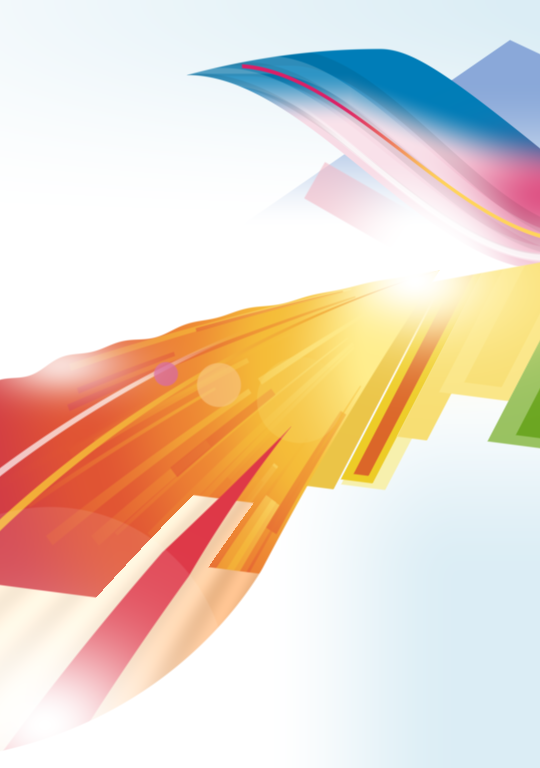
Write a Shadertoy shader that draws this background.

```glsl
const float HEIGHT = 7.68; // canvas height in scene units, y down
const float SOFT = .013; // edge softness
const vec2 FLARE = vec2(4.15, 2.8);
const vec2 FAN = vec2(4.4, 2.7);
const vec3 WHITE = vec3(1);
const vec3 YELLOW = vec3(.97, .87, .45);

float hash(float n) { return fract(sin(n * 91.7) * 4375.5); }
float past(float x, float e) { return smoothstep(e - SOFT, e + SOFT, x); }
float band(float x, float lo, float hi, float s) {
  return smoothstep(lo - s, lo + s, x) * (1. - smoothstep(hi - s, hi + s, x));
}
float glow(vec2 p, vec2 center, vec2 radius) {
  vec2 q = (p - center) / radius;
  return exp(-dot(q, q));
}
// Falling S-shaped curve
float sweep(float x, float y, float drop, float x0, float x1) {
  return y + drop * smoothstep(x0, x1, x);
}
// Warm ramp from pale yellow to crimson
vec3 fire(float heat) {
  vec3 c = mix(vec3(1, .93, .55), vec3(.96, .74, .22), smoothstep(.7, 2., heat));
  c = mix(c, vec3(.93, .52, .2), smoothstep(1.9, 3., heat));
  c = mix(c, vec3(.88, .33, .2), smoothstep(2.8, 4., heat));
  return mix(c, vec3(.82, .23, .27), smoothstep(4., 5.2, heat));
}
vec3 backdrop(vec2 p) {
  float top = (1. - smoothstep(0., 2.3, p.y)) * (.35 + .13 * p.x);
  float low = smoothstep(2.6, 4.6, p.x) * smoothstep(3.5, 5.8, p.y);
  return mix(WHITE, vec3(.86, .93, .96), min(top + low, 1.));
}

vec3 blueWing(vec3 col, vec2 p) {
  // Lilac peak
  float side = p.x - 5.1;
  float peak = past(p.y, .4 + max(-.69 * side, .47 * side));
  col = mix(col, vec3(.54, .66, .85), peak * (1. - smoothstep(.8, 2.3, p.y)));
  // Body between crest and belly
  float e = p.x - 3.8;
  float crest = .49 + (e < 0. ? .07 * e * e : .85 * (sqrt(e * e + .26) - .51));
  float belly = sweep(p.x, .75, 1.95, 1.87, 5.47);
  float depth = p.y - .35 * max(p.x - 3.5, 0.);
  vec3 tint = mix(vec3(0, .49, .72), vec3(.97, .86, .9), smoothstep(.72, 1.25, depth));
  tint = mix(tint, vec3(.86, .27, .48), .9 * glow(p, vec2(5.45, 1.95), vec2(.75, .5)));
  // Nested ribbons
  for (float k = 0.; k < 5.; k++) {
    float y = sweep(p.x, .5 + .06 * k, 1.8, 2.9 - .22 * k, 5.9 - .1 * k);
    vec3 shade = mod(k, 2.) < 1. ? tint * .87 : mix(tint, WHITE, .3);
    tint = mix(tint, shade, .6 * band(p.y, y, y + .05 + .13 * hash(k + 2.), SOFT));
  }
  tint = mix(tint, WHITE, 1. - smoothstep(.45, 1.3, length(p - FLARE)));
  col = mix(col, tint, band(p.y, crest, belly, SOFT) * past(p.x, 1.87));
  // Bright thread and white streak
  float y = sweep(p.x, .66, 1.75, 2.35, 5.75);
  vec3 hue = mix(vec3(.86, .12, .4), vec3(1, .83, .35), smoothstep(3.3, 4.5, p.x));
  col = mix(col, hue, band(p.y, y - .02, y + .02, SOFT) * past(p.x, 2.42));
  float streak = band(p.y, belly - .16, belly - .09, .02);
  col = mix(col, WHITE, .8 * streak * smoothstep(2.9, 3.5, p.x));
  // Fading pink slab
  vec2 q = mat2(.87, -.5, .5, .87) * (p - vec2(3.25, 1.62));
  float slab = band(q.y, 0., .42, SOFT) * past(q.x, 0.) * (1. - smoothstep(0., 1.1, q.x));
  return mix(col, vec3(.95, .72, .77), .6 * slab);
}

// One bar in skewed coordinates: s.x across, s.y along
vec3 bar(vec3 col, vec2 s, float lo, float hi, float end, vec3 tint) {
  return mix(col, tint, band(s.x, lo, hi, SOFT) * (1. - past(s.y, end)));
}
vec3 slantedBars(vec3 col, vec2 p) {
  vec2 s = vec2(p.x + .52 * (p.y - 4.), p.y - .13 * p.x);
  vec3 c = bar(col, s, 3.85, 4.32, 4.4, vec3(.97, .94, .68));
  c = bar(c, s, 3.4, 3.8, 4.46, vec3(.92, .77, .28));
  c = bar(c, s, 3.82, 4.16, 4.35, vec3(.93, .8, .15));
  c = bar(c, s, 3.92, 4.08, 4.28, vec3(.86, .4, .16));
  c = bar(c, s, 4.16, 4.48, 3.85, YELLOW);
  c = bar(c, s, 4.35, 5.1, 3.35, vec3(.98, .9, .53));
  c = bar(c, s, 4.55, 4.95, 3.22, YELLOW);
  float ripe = smoothstep(2.7, 3.6, p.y);
  c = bar(c, s, 5.09, 7., 3.78, mix(YELLOW, vec3(.6, .76, .38), ripe));
  c = bar(c, s, 5.34, 7., 3.68, mix(YELLOW, vec3(.42, .65, .13), ripe));
  c = mix(c, vec3(1, .93, .6), glow(p, vec2(4.4, 2.9), vec2(1.1, .65)));
  return mix(col, c, past(p.y, 2.85 - .18 * (p.x - 4.15)) * past(s.x, 3.4));
}

vec3 fireFan(vec3 col, vec2 p) {
  vec2 d = p - FAN;
  float r = length(d), soft = SOFT / max(r, .1);
  float v = atan(d.y, -d.x) - .0156 * r; // bent angle
  float heat = r - v + .45;
  vec3 c = fire(heat);
  // Scattered tapering streaks
  for (float k = 0.; k < 130.; k += 5.) {
    float mid = mix(.17, .95, hash(k + 1.));
    float w = .004 + .028 * hash(k + 2.) * mid;
    float start = .8 + 2.4 * hash(k + 3.);
    float span = band(r, start, start + 1. + 2.5 * hash(k + 4.), SOFT);
    vec3 tint = fire(heat + 2.4 * hash(k + 5.) - 1.2);
    c = mix(c, tint, .6 * span * band(v, mid - w, mid + w, soft));
  }
  float bend = v - .03 * (r - 2.5);
  c = mix(c, vec3(.95, .68, .22), band(bend, .36, .377, soft));
  c = mix(c, WHITE, .7 * band(bend, .278, .292, soft) * smoothstep(2., 3.5, r));
  // Pale tail past the cut ends, then the red spike
  float end = v < .687 ? 5.85 : (v < .85 ? 4.7 : 5.4);
  vec3 pale = mix(vec3(1, .93, .83), vec3(.96, .73, .53), smoothstep(.7, .95, v));
  c = mix(c, pale + .04 * sin(v * 75.), past(p.y - .13 * p.x, end));
  float w = clamp(.025 * (r - 2.16), 0., .045);
  float spike = band(v, .777 - w, .777 + w, soft) * past(r, 2.16);
  c = mix(c, vec3(.87, .22, .28), spike);
  // Feathered rim
  float ragged = .175 + .012 * sin(r * 2.7) * sin(r * 7.);
  float rim = .98 - .047 * pow(max(r - 3.46, 0.), 1.5);
  return mix(col, c, band(v, ragged, rim, soft));
}
vec3 disc(vec3 col, vec2 p, vec2 center, float radius, vec4 tint) {
  return mix(col, tint.rgb, tint.a * (1. - past(length(p - center), radius)));
}
void mainImage(out vec4 fragColor, in vec2 fragCoord) {
  vec2 p = vec2(fragCoord.x, iResolution.y - fragCoord.y) * HEIGHT / iResolution.y;
  vec3 col = fireFan(slantedBars(blueWing(backdrop(p), p), p), p);
  // Lens discs
  col = disc(col, p, vec2(1.66, 3.74), .12, vec4(.84, .4, .62, .75));
  col = disc(col, p, vec2(2.19, 3.85), .22, vec4(.97, .77, .5, .65));
  col = disc(col, p, vec2(3, 4), .43, vec4(YELLOW, .25));
  col = disc(col, p, vec2(.5, 6.85), 1.78, vec4(WHITE, .1));
  // Flare and white glows
  col = mix(col, WHITE, glow(p, FLARE, vec2(.6, .4)));
  col = mix(col, WHITE, .8 * glow(p, vec2(.6, 3.65), vec2(.65, .3)));
  col = mix(col, WHITE, glow(p, vec2(.45, 7.25), vec2(1.15, .9)));
  fragColor = vec4(col, 1);
}
```
